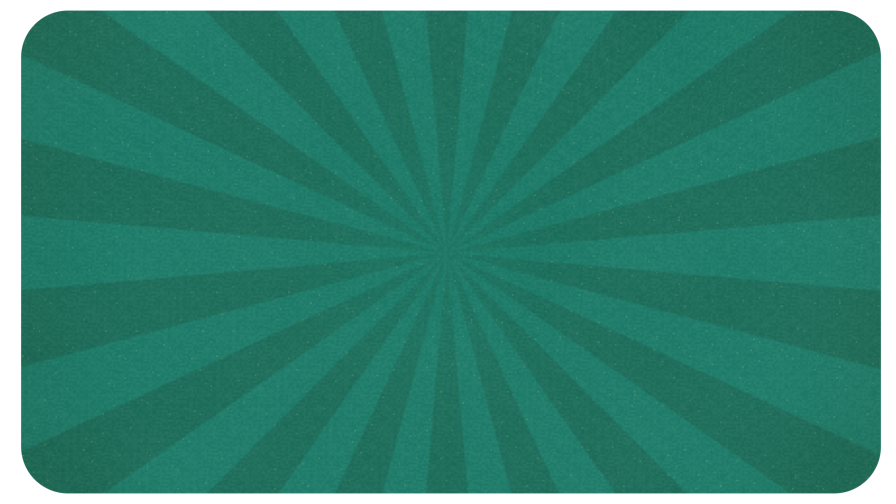
Reproduce this background procedurally as a WebGL 2 fragment shader.

```glsl
#version 300 es
precision highp float;

#define RAY_COUNT 18.0
#define RAY_CENTER vec2(-0.002, -0.002)
#define CARD_CENTER vec2(0.006, 0.0)
#define CARD_HALF vec2(0.853, 0.479)
#define CARD_RADIUS 0.093
#define LIGHT_GREEN vec3(0.131, 0.490, 0.420)
#define DARK_GREEN vec3(0.126, 0.436, 0.362)
#define GRAIN_SCALE 260.0
#define GRAIN_AMOUNT 0.045
#define MOTTLE_AMOUNT 0.028
#define SPECK_AMOUNT 0.10

uniform vec2 u_resolution;
out vec4 outColor;

float hash(vec2 p) {
  return fract(sin(dot(p, vec2(127.1, 311.7))) * 43758.5453);
}

float valueNoise(vec2 p) {
  vec2 cell = floor(p);
  vec2 f = fract(p);
  f = f * f * (3.0 - 2.0 * f);
  float low = mix(hash(cell), hash(cell + vec2(1.0, 0.0)), f.x);
  float high = mix(hash(cell + vec2(0.0, 1.0)), hash(cell + 1.0), f.x);
  return mix(low, high, f.y);
}

float fbm(vec2 p) {
  float sum = 0.0;
  float weight = 0.5;
  for (int i = 0; i < 4; i++) {
    sum += weight * valueNoise(p);
    p = p * 2.03 + 17.0;
    weight *= 0.5;
  }
  return sum;
}

float roundedBox(vec2 p, vec2 halfSize, float radius) {
  vec2 q = abs(p) - halfSize + radius;
  return length(max(q, 0.0)) + min(max(q.x, q.y), 0.0) - radius;
}

// 1 inside a light ray, 0 inside a dark one
float sunburst(vec2 p, float softness) {
  float angle = atan(p.y, p.x);
  float edgeDistance = length(p) * cos(RAY_COUNT * angle) / RAY_COUNT;
  return smoothstep(-softness, softness, edgeDistance);
}

void main() {
  float pixel = 1.0 / u_resolution.y;
  vec2 p = (gl_FragCoord.xy - 0.5 * u_resolution) * pixel;
  vec2 fromCenter = p - RAY_CENTER;
  float radius = length(fromCenter);

  // Rays, with less contrast near their origin
  float ray = sunburst(fromCenter, max(pixel, 0.003));
  float contrast = mix(0.55, 1.0, smoothstep(0.0, 0.4, radius));
  vec3 color = mix(LIGHT_GREEN, DARK_GREEN, (1.0 - ray) * contrast);

  // Worn paper: broad patches, darker corners and fine grain
  float mottle = fbm(p * 5.0 + 8.0) - 0.47;
  float grain = valueNoise(p * GRAIN_SCALE + 400.0) - 0.5;
  color += mottle * MOTTLE_AMOUNT;
  color -= vec3(0.0, 0.025, 0.03) * smoothstep(0.65, 1.0, radius);
  color += grain * GRAIN_AMOUNT * vec3(1.0, 0.9, 0.85);

  // Sparse warm flecks
  vec2 fleckGrid = p * GRAIN_SCALE * 0.7 + 300.0;
  vec2 fleckCell = floor(fleckGrid);
  float fleck = step(0.975, hash(fleckCell + 31.0));
  fleck *= 1.0 - smoothstep(0.15, 0.5, length(fract(fleckGrid) - 0.5));
  color += fleck * SPECK_AMOUNT * vec3(1.0, 0.6, 0.3);

  // Rounded card on white
  float card = roundedBox(p - CARD_CENTER, CARD_HALF, CARD_RADIUS);
  float coverage = 1.0 - smoothstep(-0.75 * pixel, 0.75 * pixel, card);
  outColor = vec4(mix(vec3(1.0), color, coverage), 1.0);
}
```
